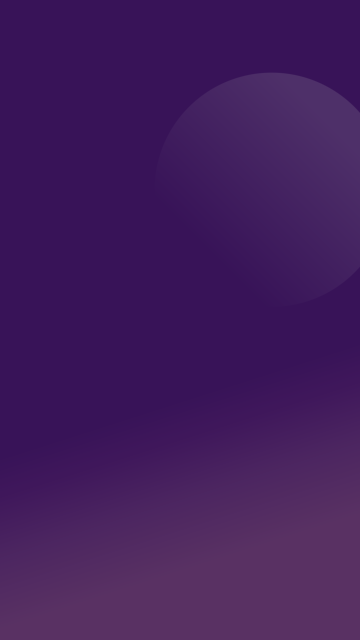
Give the GLSL for this background, as a Shadertoy shader.

```glsl
const vec3 NIGHT_PURPLE = vec3(0.219, 0.075, 0.345);
const vec3 DISC_LIGHT   = vec3(0.307, 0.188, 0.412);
const vec3 GLOW_START   = vec3(0.247, 0.090, 0.357);
const vec3 GLOW_MIDDLE  = vec3(0.296, 0.145, 0.378);
const vec3 GLOW_END     = vec3(0.348, 0.193, 0.388);

// Lengths are in canvas heights
const vec2  DISC_CENTER = vec2(0.4245, 0.7035);
const float DISC_RADIUS = 0.183;
const float DISC_FADE   = 0.75;   // gradient reach, in radii
const vec2  GLOW_ORIGIN = vec2(0.0, 0.295);
const float GLOW_SLOPE  = 0.32;
const float GLOW_DEPTH  = 0.265;

// Slanted glow: the red tint leads, then it lightens to mauve
vec3 glowColor(float t) {
    vec3 color = mix(NIGHT_PURPLE, GLOW_START, smoothstep(0.0, 0.27, t));
    color = mix(color, GLOW_MIDDLE, clamp((t - 0.25) / 0.33, 0.0, 1.0));
    return mix(color, GLOW_END, clamp((t - 0.58) / 0.42, 0.0, 1.0));
}

void mainImage(out vec4 fragColor, in vec2 fragCoord) {
    vec2 p = fragCoord / iResolution.y;
    float edge = 0.75 / iResolution.y;

    // Background and lower glow
    vec2 glowDirection = normalize(vec2(GLOW_SLOPE, -1.0));
    float depth = dot(p - GLOW_ORIGIN, glowDirection) / GLOW_DEPTH;
    vec3 color = glowColor(depth);

    // Translucent disc, fading toward its lower left
    vec2 q = p - DISC_CENTER;
    float along = dot(q, normalize(vec2(1.0))) / DISC_RADIUS;
    float fade = clamp(0.5 + 0.5 * along / DISC_FADE, 0.0, 1.0);
    float disc = 1.0 - smoothstep(-edge, edge, length(q) - DISC_RADIUS);
    color = mix(color, DISC_LIGHT, disc * fade);

    fragColor = vec4(color, 1.0);
}
```
